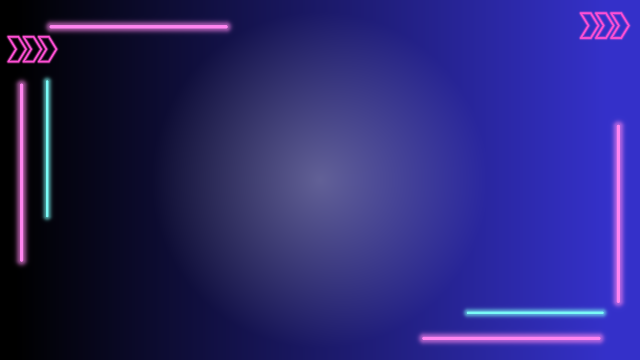
Give the GLSL for this background, as a Shadertoy shader.

```glsl
// Neon bars and chevrons on a black-to-blue gradient with a pale central glow.

const vec3 PINK = vec3(1.0, 0.52, 0.94);
const vec3 CYAN = vec3(0.48, 0.98, 0.97);
const vec3 MAGENTA = vec3(1.0, 0.31, 0.83);

float segmentDistance(vec2 p, vec2 a, vec2 b) {
    vec2 pa = p - a, ba = b - a;
    return length(pa - ba * clamp(dot(pa, ba) / dot(ba, ba), 0.0, 1.0));
}

// Outline of a right-pointing chevron, mirrored about its horizontal axis
float chevronDistance(vec2 p) {
    p.y = abs(p.y);
    vec2 corner = vec2(0.0, 0.31), shoulder = vec2(0.25, 0.31);
    float d = segmentDistance(p, vec2(0.19, 0.0), corner);
    d = min(d, segmentDistance(p, corner, shoulder));
    return min(d, segmentDistance(p, shoulder, vec2(0.44, 0.0)));
}

float chevronRow(vec2 p) {
    float d = 1e3;
    for (int i = 0; i < 3; i++) {
        d = min(d, chevronDistance(p - vec2(0.38 * float(i), 0.0)));
    }
    return d;
}

// Solid tube surrounded by a soft halo
vec3 neon(vec3 base, vec3 tint, float d, float radius, float halo, float pixel) {
    float outside = max(d - radius, 0.0) / halo;
    base = mix(base, tint, 0.55 * exp(-2.5 * outside * outside));
    return mix(base, tint, smoothstep(0.5, -0.5, (d - radius) / pixel));
}

void mainImage(out vec4 fragColor, in vec2 fragCoord) {
    // The canvas spans 16 by 9 units
    vec2 p = fragCoord / iResolution.xy * vec2(16.0, 9.0);
    float pixel = 16.0 / iResolution.x;

    // Backdrop
    vec3 color = vec3(0.205, 0.19, 0.79) * clamp((p.x - 0.4) / 14.8, 0.0, 1.0);
    float glow = clamp(1.0 - length(p - vec2(8.0, 4.5)) / 4.2, 0.0, 1.0);
    color = mix(color, vec3(1.0), 0.31 * glow);

    // Pink bars
    float bars = segmentDistance(p, vec2(1.28, 8.33), vec2(5.65, 8.33));
    bars = min(bars, segmentDistance(p, vec2(0.54, 2.5), vec2(0.54, 6.87)));
    bars = min(bars, segmentDistance(p, vec2(15.46, 1.47), vec2(15.46, 5.84)));
    bars = min(bars, segmentDistance(p, vec2(10.6, 0.54), vec2(14.97, 0.54)));
    color = neon(color, PINK, bars, 0.043, 0.15, pixel);

    // Cyan bars
    bars = segmentDistance(p, vec2(1.18, 3.6), vec2(1.18, 6.96));
    bars = min(bars, segmentDistance(p, vec2(11.7, 1.18), vec2(15.06, 1.18)));
    color = neon(color, CYAN, bars, 0.032, 0.12, pixel);

    // Chevron rows
    float chevrons = min(chevronRow(p - vec2(0.21, 7.77)),
                         chevronRow(p - vec2(14.52, 8.36)));
    color = neon(color, MAGENTA, chevrons, 0.02, 0.04, pixel);

    fragColor = vec4(color, 1.0);
}
```
